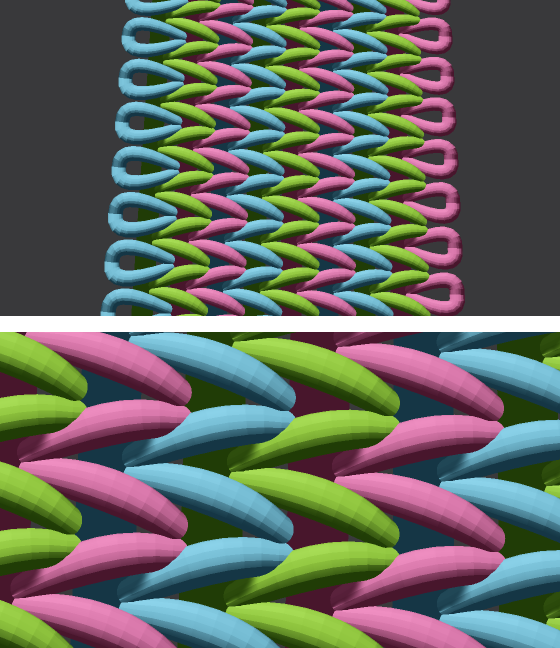
Top, the full canvas; bottom, a detail of the centre.
This pattern is drawn by a Shadertoy shader. Its source:

```glsl
// Knitted band of chunky tri-colour chain stitches with looped edges, seen in mild perspective.
#define ROW_PITCH 1.26
#define LAST_COLUMN 7.0
#define YARN_RADIUS 0.205
#define YARN_LIFT 0.26
#define SEGMENTS 8
#define FACET_ANGLE 0.36
#define SHADOW_REACH 0.25
#define BACKDROP vec3(0.225, 0.225, 0.23)
#define BLUE vec3(0.45, 0.73, 0.82)
#define GREEN vec3(0.56, 0.77, 0.24)
#define PINK vec3(0.84, 0.46, 0.66)
#define LIGHT normalize(vec3(-0.3, 0.75, 0.65))

struct Surface { float height; vec3 normal; vec3 dye; };

vec3 columnDye(float column) {
    float i = mod(column, 3.0);
    return i < 0.5 ? GREEN : i < 1.5 ? PINK : BLUE;
}

vec3 shadowDye(vec3 dye) { return dye * dye * 0.4; }

vec2 bezier(vec2 a, vec2 b, vec2 c, float t) {
    return mix(mix(a, b, t), mix(b, c, t), t);
}

// Raised tube along a quadratic curve; keeps whichever surface is higher.
void addStrand(vec2 p, vec2 a, vec2 b, vec2 c, vec2 taper, vec3 dye, inout Surface s) {
    float nearest = 1e3, along = 0.0;
    vec2 offset = vec2(0.0), dir = vec2(1.0, 0.0), from = a;
    for (int i = 0; i < SEGMENTS; i++) {
        vec2 to = bezier(a, b, c, float(i + 1) / float(SEGMENTS));
        vec2 edge = to - from;
        float h = clamp(dot(p - from, edge) / dot(edge, edge), 0.0, 1.0);
        vec2 q = p - from - edge * h;
        float d = dot(q, q);
        if (d < nearest) {
            nearest = d;
            along = (float(i) + h) / float(SEGMENTS);
            offset = q;
            dir = normalize(edge);
        }
        from = to;
    }
    float e = 2.0 * along - 1.0;
    float radius = YARN_RADIUS * (1.0 - (e < 0.0 ? taper.x : taper.y) * e * e);
    if (nearest > radius * radius) return;
    float height = YARN_LIFT * sin(2.36 * along) + sqrt(radius * radius - nearest);
    if (height < s.height) return;

    // Flat facets around the tube and a tilt that follows its arch
    vec2 side = vec2(-dir.y, dir.x);
    float angle = asin(clamp(dot(offset, side) / radius, -1.0, 1.0));
    angle = mix(angle, round(angle / FACET_ANGLE) * FACET_ANGLE, 0.65);
    float step8 = (floor(along * float(SEGMENTS)) + 0.5) / float(SEGMENTS);
    vec3 n = vec3(side * sin(angle), cos(angle));
    n.xy -= dir * 0.4 * cos(2.36 * step8);
    s = Surface(height, normalize(n), dye);
}

// One stitch, its apex at the origin: two legs opening to the right.
void addStitch(vec2 p, float column, inout Surface s) {
    vec3 dye = columnDye(column);
    if (column < -0.5) {            // left edge: legs of adjoining rows meet in a bend
        vec2 bend = vec2(-0.12, -0.63);
        vec2 taper = vec2(0.0, 0.25);
        addStrand(p, bend, vec2(-0.17, 0.12), vec2(1.45, -0.52), taper, dye, s);
        addStrand(p, bend, vec2(-0.17, -1.38), vec2(1.45, -0.74), taper, dye, s);
    } else if (column > LAST_COLUMN - 0.5) {   // right edge: closed teardrop
        vec2 bend = vec2(1.32, 0.0);
        vec2 taper = vec2(0.3, 0.0);
        addStrand(p, vec2(0.05, 0.1), vec2(1.4, 0.72), bend, taper, dye, s);
        addStrand(p, vec2(0.05, -0.1), vec2(1.4, -0.72), bend, taper, dye, s);
    } else {
        vec2 taper = vec2(0.35, 0.25);
        addStrand(p, vec2(0.06, 0.08), vec2(0.785, 0.485), vec2(1.44, 0.45), taper, dye, s);
        addStrand(p, vec2(0.08, -0.1), vec2(0.91, -0.18), vec2(1.42, -0.54), taper, dye, s);
    }
}

Surface knit(vec2 p) {
    Surface s = Surface(-1.0, vec3(0.0, 0.0, 1.0), BACKDROP);
    vec2 cell = vec2(floor(p.x), round(p.y / ROW_PITCH));
    for (int j = -1; j <= 1; j++)
    for (int i = -1; i <= 1; i++) {
        vec2 id = cell + vec2(i, j);
        vec2 q = p - id * vec2(1.0, ROW_PITCH);
        if (id.x < -1.0 || id.x > LAST_COLUMN || q.x < -0.4 || q.x > 1.75) continue;
        if (q.y > 0.8 || q.y < (id.x < 0.0 ? -1.4 : -0.8)) continue;
        addStitch(q, id.x, s);
    }
    return s;
}

// Screen position to stitch units, with fanning rows and a receding top.
vec2 unproject(vec2 c) {
    float y = c.y + 1.094 * (c.x - 0.016) * (0.0405 + 0.0485 * c.y);
    float depth = 1.0 - 0.114 * y;
    return 9.0 * vec2(c.x - 0.0174 - 0.016 * c.y, y) / depth + vec2(3.594, -0.164);
}

vec3 shade(vec2 p) {
    Surface s = knit(p);
    if (s.height < -0.5) {          // dim strands behind the gaps
        float column = round(p.x + 0.2);
        bool behind = column >= 0.0 && column <= LAST_COLUMN && abs(p.x + 0.2 - column) < 0.29;
        return behind ? shadowDye(columnDye(column)) : BACKDROP;
    }
    float blocker = knit(p + LIGHT.xy * SHADOW_REACH).height;
    float shadow = smoothstep(0.0, 0.12, blocker - s.height - LIGHT.z * SHADOW_REACH);
    float lit = max(dot(s.normal, LIGHT), 0.0) * (1.0 - 0.8 * shadow);
    vec3 color = mix(shadowDye(s.dye), s.dye, smoothstep(0.0, 0.8, lit));
    return color + 0.1 * pow(lit, 8.0);
}

void mainImage(out vec4 fragColor, in vec2 fragCoord) {
    vec3 color = vec3(0.0);
    for (int k = 0; k < 4; k++) {   // 2 x 2 samples smooth the edges
        vec2 jitter = vec2(k % 2, k / 2) * 0.5 - 0.25;
        vec2 c = (fragCoord + jitter - 0.5 * iResolution.xy) / iResolution.y;
        color += 0.25 * shade(unproject(c));
    }
    fragColor = vec4(color, 1.0);
}
```
